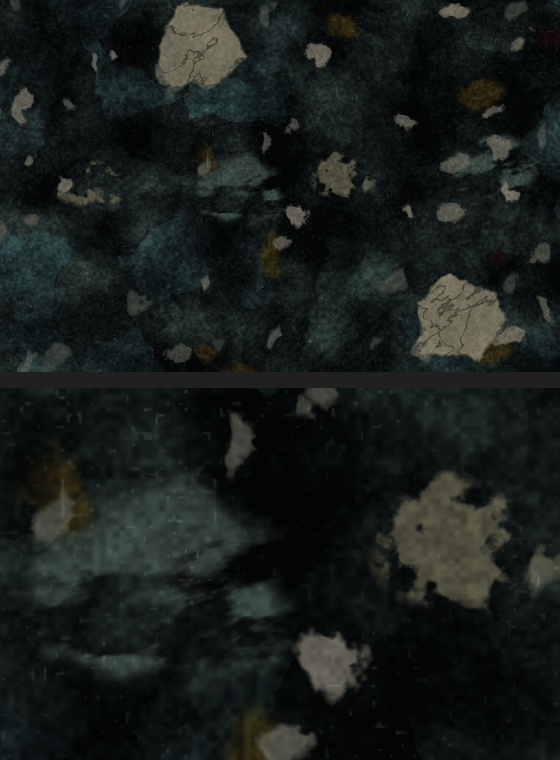
Top, the full canvas; bottom, a detail of the centre.
A WebGL 1 fragment shader for this texture:

```glsl
precision highp float;
// Polished dark green granite with pale feldspar grains, cracks and fine grit.
uniform vec2 u_resolution;

float hash(vec2 p) {
  vec3 q = fract(vec3(p.xyx) * 0.1031);
  q += dot(q, q.yzx + 33.33);
  return fract((q.x + q.y) * q.z);
}

mat2 turn(float a) {
  return mat2(cos(a), -sin(a), sin(a), cos(a));
}

float noise(vec2 p) {
  vec2 c = floor(p), f = fract(p);
  f = f * f * (3.0 - 2.0 * f);
  return mix(mix(hash(c), hash(c + vec2(1, 0)), f.x),
             mix(hash(c + vec2(0, 1)), hash(c + vec2(1, 1)), f.x), f.y);
}

float fbm(vec2 p) {
  float sum = 0.0, amp = 0.516;
  for (int i = 0; i < 5; i++) {
    sum += amp * noise(p + 40.0);
    p = turn(0.6) * p * 2.03 + 11.7;
    amp *= 0.5;
  }
  return sum;
}

// Random value of the nearest crystal seed.
float crystalId(vec2 p) {
  float nearest = 9.0, id = 0.0;
  for (int j = -1; j <= 1; j++)
    for (int i = -1; i <= 1; i++) {
      vec2 c = floor(p) + vec2(i, j) + 60.0;
      vec2 q = p + 60.0 - c - vec2(hash(c), hash(c + 17.3));
      float d = dot(q, q);
      if (d < nearest) { nearest = d; id = hash(c + 31.9); }
    }
  return id;
}

// Scattered ellipses: x = distance in cells (negative inside), y = grain id.
vec2 scatter(vec2 p, float share, float seed) {
  vec2 best = vec2(1.0, 0.0);
  for (int j = -1; j <= 1; j++)
    for (int i = -1; i <= 1; i++) {
      vec2 c = floor(p) + vec2(i, j);
      vec2 k = c + seed;
      float pick = hash(k);
      vec2 q = p - c - 0.1 - 0.8 * vec2(hash(k + 3.1), hash(k + 7.7));
      q = turn(6.28 * hash(k + 5.3)) * q;
      float d = length(q * vec2(1.0, 1.6)) - 0.13 - 0.2 * hash(k + 9.4);
      if (pick < share && d < best.x) best = vec2(d, pick / share);
    }
  return best;
}

// Angular grain with six uneven sides.
float shard(vec2 q, float radius, float seed) {
  float d = -1.0;
  for (int k = 0; k < 6; k++) {
    float a = 1.047 * float(k) + 0.5 * hash(vec2(k, seed));
    float side = radius * (0.75 + 0.45 * hash(vec2(seed, k + 9)));
    d = max(d, dot(q, vec2(cos(a), sin(a))) - side);
  }
  return d;
}

void main() {
  vec2 p = gl_FragCoord.xy / u_resolution.y;
  vec2 warp = vec2(fbm(p * 16.0), fbm(p * 16.0 + 23.0)) - 0.5;
  vec2 w = p + 0.07 * warp;
  float grit = noise(p * 170.0) * 0.6 + noise(p * 95.0 + 8.0) * 0.4;

  // Dark ground: clouded crystals with faint cleavage streaks
  float crystal = crystalId(w * 5.5);
  float streak = noise(turn(6.28 * crystal) * p * vec2(14.0, 95.0) + 90.0);
  float tone = 0.5 + 1.15 * (fbm(p * 8.0) - 0.5) + 0.28 * (crystal - 0.5)
             + 0.38 * (grit - 0.5) + 0.12 * (streak - 0.5);
  tone = clamp(tone, 0.0, 1.0);
  vec3 tint = mix(vec3(0.66, 0.96, 1.02), vec3(0.77, 1.0, 0.9), tone);
  tint = mix(tint, vec3(0.6, 1.0, 1.06), 0.6 * smoothstep(0.6, 0.8, crystal));
  vec3 color = tint * (0.015 + 0.28 * tone * tone);

  // Ochre and garnet stains
  vec2 stain = scatter(w * 5.0, 0.2, 71.0);
  vec3 stainColor = mix(vec3(0.12, 0.045, 0.055), vec3(0.25, 0.2, 0.07), step(0.4, stain.y));
  color = mix(color, stainColor * (0.4 + grit), 0.65 * smoothstep(0.05, -0.12, stain.x));

  // Broken patches: streaky teal and crumbly beige
  float crumbs = smoothstep(0.44, 0.54, fbm(p * 22.0 + 5.0));
  float flakes = smoothstep(0.4, 0.58, fbm(turn(0.25) * p * vec2(13.0, 32.0)));
  for (int i = 0; i < 2; i++) {
    float n = float(i);
    float teal = length((w - vec2(0.64 + 0.69 * n, 0.49 + 0.05 * n)) * vec2(1.0, 1.3));
    float beige = length((w - vec2(0.24 + 0.7 * n, 0.5 + 0.02 * n)) * vec2(1.0, 1.6));
    color = mix(color, vec3(0.23, 0.29, 0.26) * (0.7 + 0.6 * grit),
                0.85 * flakes * smoothstep(0.13, 0.09, teal));
    color = mix(color, vec3(0.34, 0.33, 0.26) * (0.75 + 0.5 * grit),
                0.9 * crumbs * smoothstep(0.11, 0.08, beige));
  }

  // Small pale grains, some sunk under the dark minerals
  vec2 grain = scatter(w * 7.7 + 0.3 * warp.yx, 0.5, 13.0);
  float cover = smoothstep(0.04, -0.07, grain.x + 0.12 * (grit - 0.5));
  vec3 pale = mix(vec3(0.31, 0.33, 0.3), vec3(0.44, 0.42, 0.37), grain.y);
  color = mix(color, pale * (0.8 + 0.4 * grit), cover * mix(0.5, 1.0, grain.y));

  // Large cracked grains
  float vein = abs(fbm(turn(0.7) * p * vec2(11.0, 20.0) + 3.0) - 0.5);
  float crack = 1.0 - smoothstep(0.0, 0.035, vein);
  vec3 feldspar = vec3(0.43, 0.415, 0.345) * (0.75 + 0.25 * grit + 0.3 * fbm(p * 20.0));
  feldspar *= 1.0 - 0.4 * crack;
  for (int i = 0; i < 2; i++) {
    float n = float(i);
    float d = shard(p + 0.05 * warp - vec2(0.53 + 0.7 * n, 0.87 - 0.73 * n), 0.105, n + 2.0);
    color = mix(color, feldspar, smoothstep(0.005, -0.005, d));
  }

  // Fine glints
  float glint = smoothstep(0.8, 0.98, noise(p * 190.0 + 51.0)) * noise(p * 12.0 + 4.0);
  color += glint * vec3(0.1, 0.11, 0.11);
  gl_FragColor = vec4(color, 1.0);
}
```
